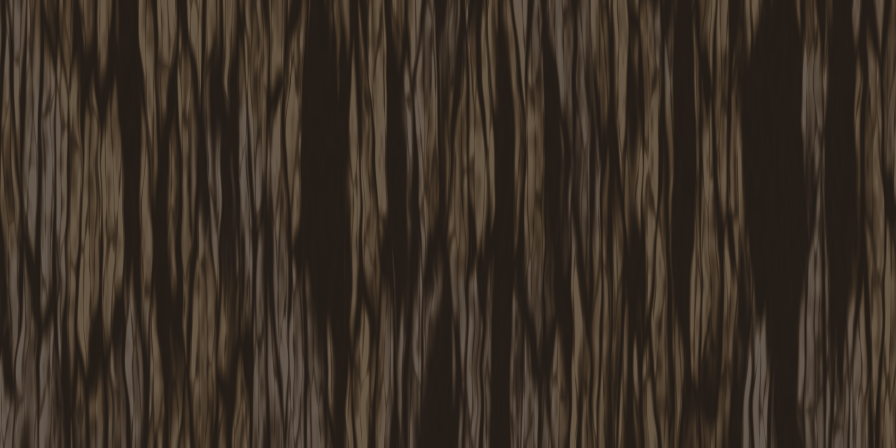
Give the GLSL for this texture, as a WebGL 1 fragment shader.

```glsl
precision highp float;
// Dark fibrous bark: tall tapering plates split by near-black furrows.
// Stretched cellular noise cuts plates and splinters; stretched value noise
// adds fibres, hollows and weathering, and one tone drives a brown ramp.

uniform vec2 u_resolution;

#define PLATE_SCALE vec2(25.0, 1.5)
#define SPLINTER_SCALE vec2(56.0, 3.2)
#define HOLLOW_SCALE vec2(17.0, 1.1)
#define FIBRE_SCALE vec2(95.0, 5.0)
#define GRAIN_SCALE vec2(165.0, 22.0)
#define WOBBLE 0.016
#define FIBRE_CONTRAST 0.62
#define GRAIN_CONTRAST 0.42
#define SHADOW vec3(0.130, 0.105, 0.085)
#define BARK vec3(0.270, 0.210, 0.150)
#define PALE vec3(0.400, 0.340, 0.270)
#define SAMPLES 3

float hash(vec2 p) {
  vec3 q = fract(vec3(p.xyx) * 0.1031);
  q += dot(q, q.yzx + 33.33);
  return fract((q.x + q.y) * q.z);
}

float noise(vec2 p) {
  vec2 cell = floor(p);
  vec2 f = fract(p);
  f = f * f * (3.0 - 2.0 * f);
  float low = mix(hash(cell), hash(cell + vec2(1.0, 0.0)), f.x);
  float high = mix(hash(cell + vec2(0.0, 1.0)), hash(cell + 1.0), f.x);
  return mix(low, high, f.y);
}

// Cellular noise: x = distance gap to the border, y = cell id, z = side offset
vec3 strands(vec2 p) {
  vec2 base = floor(p);
  float nearest = 8.0;
  float second = 8.0;
  float id = 0.0;
  float side = 0.0;
  for (int j = -1; j <= 1; j++) {
    for (int i = -1; i <= 1; i++) {
      vec2 cell = base + vec2(float(i), float(j));
      vec2 seed = vec2(hash(cell + 11.0), hash(cell + 47.0));
      vec2 toSeed = cell + seed - p;
      float d = length(toSeed);
      if (d < nearest) {
        second = nearest;
        nearest = d;
        id = hash(cell + 83.0);
        side = toSeed.x;
      } else {
        second = min(second, d);
      }
    }
  }
  return vec3(second - nearest, id, side);
}

vec3 barkColour(vec2 p) {
  // Gentle sideways wander of all fibres
  vec2 q = p + 3.0;
  q.x += WOBBLE * (noise(q * vec2(6.0, 3.0)) - 0.5);
  q.x += 0.45 * WOBBLE * (noise(q * vec2(28.0, 11.0)) - 0.5);

  float fibre = noise(q * FIBRE_SCALE) - 0.5;
  float grain = noise(q * GRAIN_SCALE) - 0.5;
  float weather = noise(q * vec2(7.0, 2.0) + 31.0) - 0.5;

  // Plates, the splinters on them, and the deep hollows between
  vec3 plate = strands(q * PLATE_SCALE);
  vec3 splinter = strands(q * SPLINTER_SCALE + 19.0);
  float ridge = smoothstep(0.03, 0.27, plate.x + 0.22 * fibre);
  float split = smoothstep(-0.04, 0.22, splinter.x + 0.15 * grain);
  float hollow = noise(q * HOLLOW_SCALE + 7.0) + 0.22 * fibre;
  float raised = smoothstep(0.24, 0.40, hollow);

  // Lit surface tone, darkened inside the furrows
  float body = 0.76 + FIBRE_CONTRAST * fibre + GRAIN_CONTRAST * grain;
  body += 0.30 * (plate.y - 0.5) + 0.24 * (splinter.y - 0.5);
  body += 0.30 * weather + 0.16 * plate.z;
  float tone = body * ridge * raised * mix(0.35, 1.0, split);
  tone = clamp(tone + 0.05 * grain + 0.03, 0.0, 1.0);

  vec3 colour = mix(SHADOW, BARK, min(tone * 2.0, 1.0));
  colour = mix(colour, PALE, max(tone * 2.0 - 1.0, 0.0));

  // Some plates weather to a cooler grey
  float grey = smoothstep(0.4, 0.7, noise(q * vec2(10.0, 2.5) + 61.0));
  return colour + grey * tone * vec3(-0.010, 0.004, 0.034);
}

void main() {
  // Average across the pixel width to smooth the narrow fibres
  vec3 sum = vec3(0.0);
  for (int i = 0; i < SAMPLES; i++) {
    float shift = (float(i) + 0.5) / float(SAMPLES) - 0.5;
    vec2 point = gl_FragCoord.xy + vec2(shift, 0.0);
    sum += barkColour(point / u_resolution.y);
  }
  gl_FragColor = vec4(sum / float(SAMPLES), 1.0);
}
```
